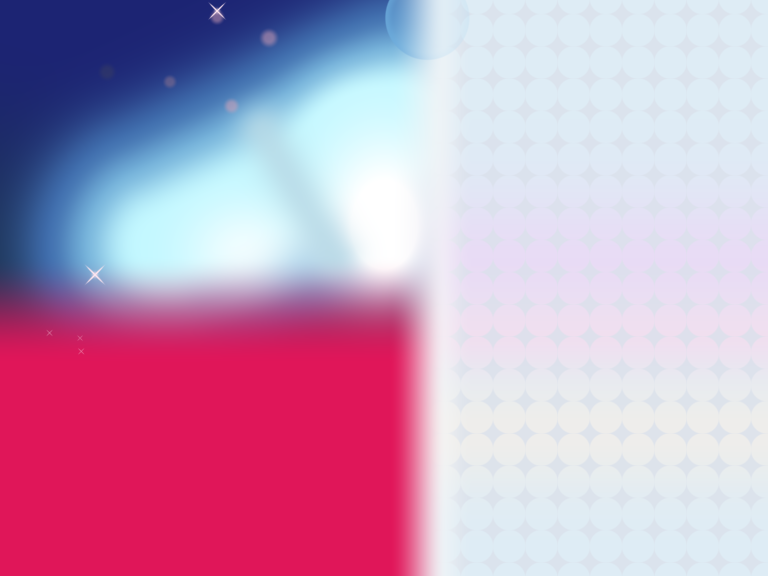
This background is drawn by a WebGL 2 fragment shader. Its source:

```glsl
#version 300 es
precision highp float;
// Abstract split backdrop: a blue sky with a cyan-white glow sinks into crimson
// on the left, and a pale panel of touching discs fills the right.
// Built from gaussian glows, smoothstep blends and a repeated disc distance.

uniform vec2 u_resolution;
out vec4 fragColor;

// Colours
const vec3 NAVY = vec3(0.11, 0.14, 0.45);
const vec3 DUSK = vec3(0.11, 0.20, 0.33);
const vec3 BLUE = vec3(0.25, 0.43, 0.68);
const vec3 AZURE = vec3(0.45, 0.69, 0.85);
const vec3 CYAN = vec3(0.76, 0.97, 1.0);
const vec3 STREAK = vec3(0.72, 0.85, 0.90);
const vec3 CRIMSON = vec3(0.88, 0.085, 0.35);
const vec3 PANEL_SKY = vec3(0.87, 0.925, 0.96);
const vec3 PANEL_LILAC = vec3(0.91, 0.86, 0.96);
const vec3 PANEL_PINK = vec3(0.94, 0.87, 0.94);
const vec3 PANEL_CREAM = vec3(0.935, 0.93, 0.92);
const vec3 PANEL_GAP = vec3(0.855, 0.88, 0.92);

// Layout, in units of the canvas height
const vec2 GLOW_A = vec2(0.286, 0.575);
const vec2 GLOW_B = vec2(0.712, 0.774);
const float GLOW_WIDTH = 0.182;
const vec2 STREAK_A = vec2(0.455, 0.774);
const vec2 STREAK_B = vec2(0.58, 0.557);
const vec2 DISC_ORIGIN = vec2(0.828, 0.3316);
const float DISC_PITCH = 0.056;
const float DISC_RADIUS = 0.0285;
const vec2 BUBBLE = vec2(0.742, 0.969);
const float BUBBLE_RADIUS = 0.073;

// Soft lights and sparkles: position, size
const vec3 LIGHTS[5] = vec3[5](
    vec3(0.467, 0.934, 0.019), vec3(0.402, 0.816, 0.016), vec3(0.295, 0.858, 0.014),
    vec3(0.186, 0.875, 0.018), vec3(0.377, 0.970, 0.015));
const vec3 SPARKLES[5] = vec3[5](
    vec3(0.377, 0.981, 0.024), vec3(0.165, 0.523, 0.028), vec3(0.086, 0.422, 0.009),
    vec3(0.139, 0.413, 0.008), vec3(0.141, 0.390, 0.009));

float gauss(vec2 q) { return exp(-dot(q, q)); }
float band(float y, float center, float width) { return gauss(vec2((y - center) / width, 0.0)); }

float segmentDistance(vec2 p, vec2 a, vec2 b) {
    vec2 ab = b - a;
    return length(p - a - ab * clamp(dot(p - a, ab) / dot(ab, ab), 0.0, 1.0));
}

// Four tapered diagonal rays around a small core
float sparkle(vec2 q, float size, float pixel) {
    vec2 d = abs(vec2(q.x + q.y, q.x - q.y)) * 0.7071;
    float along = max(d.x, d.y), across = min(d.x, d.y);
    float width = 0.07 * size * max(1.0 - along / size, 0.0);
    float ray = smoothstep(pixel, -pixel, across - width) * smoothstep(size, size * 0.5, along);
    return max(ray, gauss(q / (size * 0.17)));
}

vec3 skyColor(vec2 p, float pixel) {
    float glow = band(segmentDistance(p, GLOW_A, GLOW_B), 0.0, GLOW_WIDTH);
    glow = min(glow + 0.2 * gauss((p - vec2(0.608, 0.809)) / 0.104), 1.0);
    vec3 color = mix(DUSK, NAVY, smoothstep(0.5, 0.95, p.y + 0.25 * p.x));
    color = mix(color, BLUE, smoothstep(0.0, 0.32, glow));
    color = mix(color, AZURE, smoothstep(0.25, 0.6, glow));
    color = mix(color, CYAN, smoothstep(0.5, 0.95, glow));

    // White hearts of the glow, divided by a cool diagonal streak
    float white = 1.3 * gauss((p - vec2(0.668, 0.61)) / vec2(0.11, 0.15));
    white += 0.75 * gauss((p - vec2(0.425, 0.56)) / vec2(0.10, 0.09));
    color = mix(color, vec3(1.0), min(white, 1.0));
    float streak = band(segmentDistance(p, STREAK_A, STREAK_B), 0.0, 0.042);
    color = mix(color, STREAK, 0.8 * streak);

    // Blurred lights, pink near the middle and dim near the top left
    for (int i = 0; i < 5; i++) {
        vec3 light = LIGHTS[i];
        float disc = smoothstep(light.z, light.z * 0.3, length(p - light.xy));
        vec3 tint = mix(vec3(0.22, 0.24, 0.38), vec3(0.86, 0.64, 0.72), smoothstep(0.18, 0.40, light.x));
        color = mix(color, tint, 0.5 * disc);
    }
    return color;
}

vec3 panelColor(vec2 p, float pixel) {
    vec3 color = mix(PANEL_SKY, PANEL_LILAC, band(p.y, 0.54, 0.13));
    color = mix(color, PANEL_PINK, band(p.y, 0.42, 0.07));
    color = mix(color, PANEL_CREAM, band(p.y, 0.25, 0.10));
    vec2 cell = (fract((p - DISC_ORIGIN) / DISC_PITCH + 0.5) - 0.5) * DISC_PITCH;
    float gap = smoothstep(-pixel, pixel, length(cell) - DISC_RADIUS);
    vec3 gapColor = mix(PANEL_GAP, color, 0.2);
    color = mix(color, gapColor, gap * smoothstep(0.73, 0.81, p.x));
    return mix(color, vec3(0.97), 0.7 * smoothstep(0.82, 0.75, p.x));
}

void main() {
    vec2 p = gl_FragCoord.xy / u_resolution.y;
    float pixel = 1.0 / u_resolution.y;

    // Sky fades down into crimson
    vec3 left = mix(skyColor(p, pixel), CRIMSON, smoothstep(0.557, 0.366, p.y));

    // Translucent bubble with a faint rim at the top
    float rim = length(p - BUBBLE) - BUBBLE_RADIUS;
    float bubble = smoothstep(pixel, -pixel, rim) * (0.6 + 0.25 * smoothstep(-0.015, 0.0, rim));
    left = mix(left, vec3(0.42, 0.67, 0.86), bubble);

    for (int i = 0; i < 5; i++) {
        vec3 s = SPARKLES[i];
        float strength = smoothstep(0.0, 0.02, s.z);
        left = mix(left, vec3(1.0, 0.90, 0.94), strength * sparkle(p - s.xy, s.z, pixel));
    }

    // Blurred vertical edge into the panel
    vec3 panel = mix(panelColor(p, pixel), vec3(0.74, 0.87, 0.95), 0.4 * bubble);
    fragColor = vec4(mix(left, panel, smoothstep(0.675, 0.775, p.x)), 1.0);
}
```
